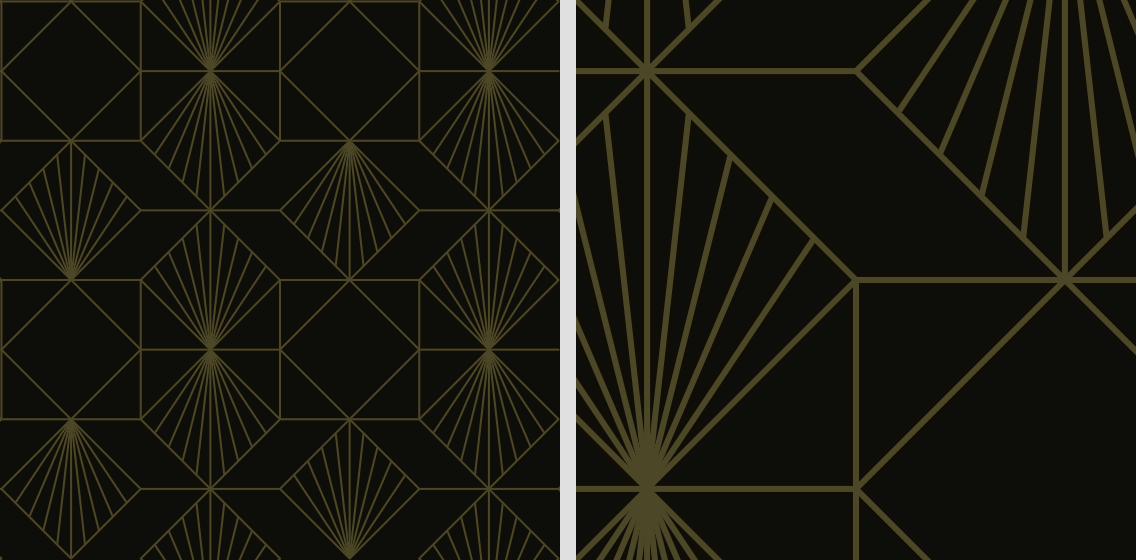
Left, the full canvas; right, a detail of the centre.
Give the GLSL for this pattern, as a WebGL 2 fragment shader.

```glsl
#version 300 es
precision highp float;
// Art deco line pattern: framed diamonds alternate with ray-filled diamonds.
// Two by two tiles, each four grid units wide; every line is the zero level
// of one combined distance field, drawn in olive on near-black.
uniform vec2 u_resolution;
out vec4 fragColor;

float segment(vec2 p, vec2 a, vec2 b) {
    vec2 ab = b - a;
    float t = clamp(dot(p - a, ab) / dot(ab, ab), 0.0, 1.0);
    return length(p - a - ab * t);
}

// Diamond with rays: apex at the origin, opposite tip at (0, 2)
float rayDiamond(vec2 p) {
    p.x = abs(p.x);
    float d = segment(p, vec2(0.0, 2.0), vec2(1.0));
    for (int i = 0; i <= 5; i++) {
        float x = float(i) / 5.0;
        d = min(d, segment(p, vec2(0.0), vec2(x, 2.0 - x)));
    }
    return d;
}

// Square with an inscribed diamond, centred at the origin
float framedDiamond(vec2 p) {
    p = abs(p);
    float frame = abs(max(p.x, p.y) - 1.0);
    float diamond = abs(p.x + p.y - 1.0) * 0.7071;
    return min(frame, diamond);
}

void main() {
    // Grid units, y running downward
    vec2 uv = gl_FragCoord.xy / u_resolution;
    vec2 grid = vec2(uv.x, 1.0 - uv.y) * 8.042 - 0.021;
    float pixel = 8.042 / min(u_resolution.x, u_resolution.y);

    // Framed diamonds, limited to two each way so none begins at the far edge
    vec2 frameId = min(floor((grid + 1.0) / 4.0), 1.0);
    float d = framedDiamond(grid - 4.0 * frameId - 1.0);

    // Single ray diamonds, flipped in a checkerboard
    vec2 single = grid - vec2(-1.0, 1.0);
    vec2 singleId = floor(single / 4.0);
    float flip = 1.0 - 2.0 * mod(singleId.x + singleId.y, 2.0);
    vec2 local = mod(single, 4.0) - 2.0;
    d = min(d, rayDiamond(vec2(local.x, 1.0 - flip * local.y)));

    // Mirrored pairs of ray diamonds with horizontal connecting lines
    vec2 pair = abs(mod(grid - vec2(1.0, -1.0), 4.0) - 2.0);
    d = min(d, rayDiamond(pair));
    d = min(d, segment(pair, vec2(0.0), vec2(1.0, 0.0)));
    d = min(d, segment(pair, vec2(0.0, 2.0), vec2(1.0, 2.0)));

    // Near-black ground, faint warm rim, olive line
    vec3 ground = vec3(0.05, 0.05, 0.04);
    vec3 rim = vec3(0.06, 0.05, 0.02);
    vec3 olive = vec3(0.30, 0.28, 0.15);
    float line = clamp((0.0145 - d) / pixel + 0.5, 0.0, 1.0);
    vec3 color = mix(ground, rim, 1.0 - smoothstep(0.02, 0.045, d));
    fragColor = vec4(mix(color, olive, line), 1.0);
}
```
